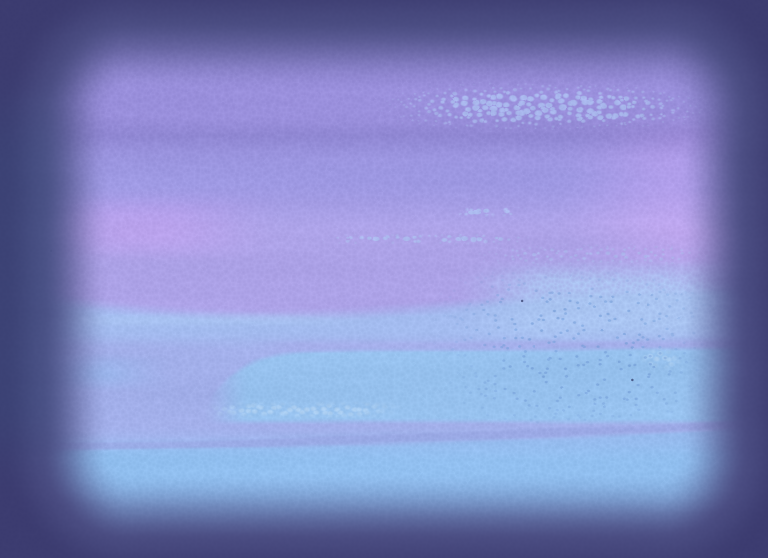
Write a WebGL 1 fragment shader that draws this background.

```glsl
precision highp float;
// A lavender-to-sky watercolour wash inside a soft, rounded navy frame.
// Layered sines make the brush strokes; cellular noise makes paper grain,
// dry-brush flecks and pigment specks. Lengths are in canvas heights.
uniform vec2 u_resolution;

vec2 hash2(vec2 p) {
  return fract(sin(vec2(dot(p, vec2(127.1, 311.7)), dot(p, vec2(269.5, 183.3)))) * 43758.5);
}

// x: distance to the nearest cell point, y: random value of that cell
vec2 cells(vec2 p) {
  vec2 id = floor(p), nearest = vec2(9.0, 0.0);
  for (int j = -1; j <= 1; j++) {
    for (int i = -1; i <= 1; i++) {
      vec2 cell = id + vec2(i, j);
      vec2 h = hash2(cell);
      float d = length(cell + h - p);
      if (d < nearest.x) nearest = vec2(d, fract(h.x * 7.3 + h.y * 3.1));
    }
  }
  return nearest;
}

// Long, gently bent horizontal brush marks, about -1 to 1
float strokes(vec2 p) {
  float sum = 0.0, freq = 30.0, amp = 0.45;
  for (int i = 0; i < 5; i++) {
    float k = float(i);
    float bend = 0.012 * sin(p.x * (3.0 + k) + k * 2.1);
    sum += amp * sin(freq * (p.y + bend) + 2.0 * sin(p.x * 2.3 + k * 1.7));
    freq *= 1.9;
    amp *= 0.65;
  }
  return sum;
}

float band(float v, float low, float high, float soft) {
  return smoothstep(low - soft, low + soft, v) * (1.0 - smoothstep(high - soft, high + soft, v));
}

float area(vec2 p, vec2 low, vec2 high, vec2 soft) {
  return band(p.x, low.x, high.x, soft.x) * band(p.y, low.y, high.y, soft.y);
}

float roundedBox(vec2 p, vec2 halfSize, float radius) {
  vec2 q = abs(p) - halfSize + radius;
  return length(max(q, 0.0)) + min(max(q.x, q.y), 0.0) - radius;
}

void main() {
  vec2 p = gl_FragCoord.xy / u_resolution * vec2(1.376, 1.0);
  float brush = strokes(p);
  vec2 grain = cells(p * 140.0);
  vec2 fleck = cells(p * vec2(75.0, 95.0));
  vec2 blot = cells(p * 30.0);
  float y = p.y + 0.005 * brush;
  vec2 q = vec2(p.x + 0.02 * brush, y);

  vec3 violet = vec3(0.60, 0.56, 0.86);
  vec3 lilac = vec3(0.68, 0.64, 0.91);
  vec3 mauve = vec3(0.64, 0.69, 0.92);
  vec3 pale = vec3(0.67, 0.78, 0.95);
  vec3 sky = vec3(0.57, 0.75, 0.94);

  // Main wash from the blue foot to the violet top
  vec3 color = mix(sky, mauve, smoothstep(0.17, 0.24, y));
  color = mix(color, vec3(0.64, 0.74, 0.94), band(y, 0.39, 0.50, 0.02) * 0.9);
  color = mix(color, lilac, smoothstep(0.445, 0.475, y + 0.025 * sin(p.x * 4.0 - 0.5)));
  color = mix(color, vec3(0.62, 0.60, 0.89), smoothstep(0.58, 0.68, y));
  color = mix(color, violet, smoothstep(0.68, 0.80, y));
  color -= 0.035 * band(y, 0.735, 0.775, 0.025);
  color += vec3(0.05, 0.0, 0.02) * area(q, vec2(0.12, 0.55), vec2(0.40, 0.64), vec2(0.12, 0.03));
  color += vec3(0.07, 0.02, 0.03) * area(q, vec2(1.10, 0.53), vec2(1.32, 0.76), vec2(0.12, 0.06));

  // Pale wash at the right and the blue sweep with a curved left end
  float wash = area(q, vec2(0.90, 0.40), vec2(1.29, 0.515), vec2(0.10, 0.025));
  color = mix(color, pale, wash * (0.65 + 0.35 * grain.x));
  float sweepTop = 0.38 - 0.11 * exp(-max(p.x - 0.37, 0.0) * 16.0);
  float sweep = band(y, 0.245, sweepTop, 0.008) * smoothstep(0.36, 0.45, p.x);
  color = mix(color, vec3(0.59, 0.77, 0.94), sweep * 0.9);
  color = mix(color, sky, 0.45 * area(q, vec2(0.12, 0.31), vec2(0.24, 0.35), vec2(0.08, 0.02)));

  // Thin lavender strokes across the blue
  float ridge = area(q, vec2(0.50, 0.375), vec2(1.35, 0.39), vec2(0.06, 0.006));
  color = mix(color, vec3(0.64, 0.67, 0.91), ridge * 0.75);
  float offset = y - 0.202 - 0.022 * p.x * p.x;
  float trail = band(offset, -0.006, 0.008, 0.004);
  color = mix(color, vec3(0.60, 0.65, 0.89), trail * 0.7);
  color = mix(color, sky, (1.0 - smoothstep(-0.014, -0.005, offset)) * 0.6);
  float tail = area(q, vec2(0.15, 0.418), vec2(0.60, 0.438), vec2(0.10, 0.008));
  color = mix(color, pale, tail * 0.45);

  // Dry-brush flecks: thicker cover where the paint was dragged
  float dry = 0.65 * area(q, vec2(0.76, 0.775), vec2(1.20, 0.845), vec2(0.16, 0.025));
  dry += 0.75 * area(q, vec2(0.60, 0.566), vec2(0.92, 0.578), vec2(0.07, 0.010));
  dry += 0.90 * area(q, vec2(0.84, 0.618), vec2(0.935, 0.628), vec2(0.05, 0.007));
  dry += 0.65 * area(q, vec2(0.86, 0.53), vec2(1.25, 0.55), vec2(0.10, 0.025));
  float cover = smoothstep(-0.1, 0.25, dry * (0.6 + 0.4 * fleck.y) - fleck.x) * min(dry * 2.0, 1.0);
  color = mix(color, vec3(0.68, 0.77, 0.95), cover * 0.75);
  float chalk = area(q, vec2(0.40, 0.257), vec2(0.68, 0.273), vec2(0.05, 0.007));
  chalk += area(q, vec2(1.15, 0.34), vec2(1.20, 0.37), vec2(0.02, 0.012));
  color = mix(color, vec3(0.72, 0.84, 0.96), chalk * (1.0 - smoothstep(0.15, 0.6, fleck.x)) * 0.7);

  // Settled pigment at the right and a few dark specks
  float settled = area(q, vec2(0.85, 0.26), vec2(1.22, 0.49), vec2(0.10, 0.04));
  float dots = (1.0 - smoothstep(0.10, 0.32, fleck.x)) * step(0.62, fleck.y);
  color = mix(color, vec3(0.46, 0.62, 0.85), dots * settled * 0.6);
  float specks = (1.0 - smoothstep(0.03, 0.10, blot.x)) * step(0.988, blot.y);
  color = mix(color, vec3(0.20, 0.24, 0.42), specks * 0.75);

  // Bristle lines and paper grain
  color += 0.012 * brush + 0.035 * (grain.x - 0.5) + 0.016 * (grain.y - 0.5);

  // Navy frame fading softly into the wash
  float edge = roundedBox(p - vec2(0.708, 0.496), vec2(0.573, 0.407), 0.10) + 0.003 * brush;
  vec3 navy = mix(vec3(0.30, 0.31, 0.52), vec3(0.235, 0.235, 0.44), smoothstep(0.03, 0.13, edge));
  navy += vec3(0.0, 0.025, 0.02) * (1.0 - smoothstep(0.05, 0.18, p.x)) * band(y, 0.2, 0.8, 0.1);
  color = mix(color, navy + 0.008 * (grain.x - 0.5), smoothstep(-0.065, 0.06, edge));
  gl_FragColor = vec4(color, 1.0);
}
```
